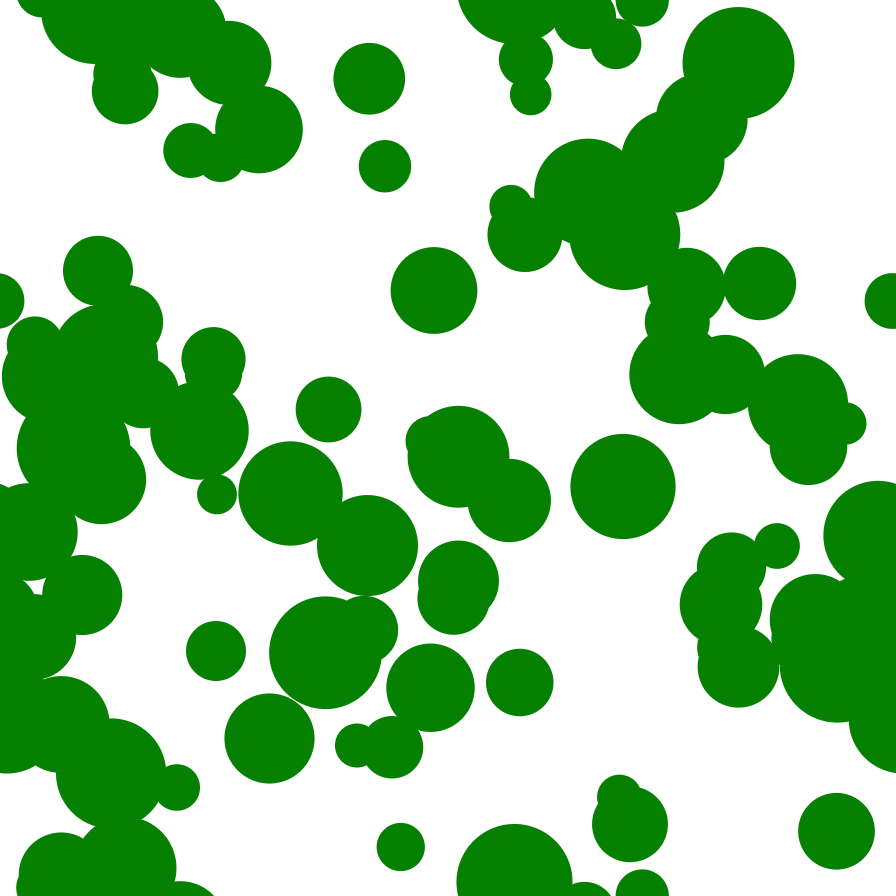
Reproduce this pattern procedurally as a Shadertoy shader.

```glsl
// Overlapping green discs scattered at random on white, merging into blobs.
// Every disc gets a hashed centre on a wrapping unit tile and a radius from
// an even spread of sizes; the union is the minimum of the disc distances.

const vec3 PAPER = vec3(1.0);
const vec3 GREEN = vec3(0.02, 0.50, 0.0);
const int DISC_COUNT = 92;
const float MIN_RADIUS = 0.022;
const float MAX_RADIUS = 0.065;
const float SEED = 3.0;

float hash(vec2 p) {
    return fract(sin(dot(p, vec2(12.9898, 78.233))) * 43758.5453);
}

// Uniformly random centre of one disc
vec2 discCentre(float index, float seed) {
    return vec2(hash(vec2(index, seed)), hash(vec2(index, seed + 17.0)));
}

// Signed distance to a disc that repeats on the unit tile
float wrappedDisc(vec2 p, vec2 centre, float radius) {
    vec2 offset = fract(p - centre + 0.5) - 0.5;
    return length(offset) - radius;
}

// Signed distance to the union of all scattered discs
float scatteredDiscs(vec2 p, float minRadius, float maxRadius, float seed) {
    float d = 1.0;
    for (int i = 0; i < DISC_COUNT; i++) {
        float index = float(i) + 0.5;
        float radius = mix(minRadius, maxRadius, index / float(DISC_COUNT));
        d = min(d, wrappedDisc(p, discCentre(index, seed), radius));
    }
    return d;
}

void mainImage(out vec4 fragColor, in vec2 fragCoord) {
    float pixel = 1.0 / iResolution.y;
    vec2 p = fragCoord * pixel;

    // Crisp edge, one pixel wide
    float d = scatteredDiscs(p, MIN_RADIUS, MAX_RADIUS, SEED);
    float coverage = clamp(0.5 - d / pixel, 0.0, 1.0);

    fragColor = vec4(mix(PAPER, GREEN, coverage), 1.0);
}
```
